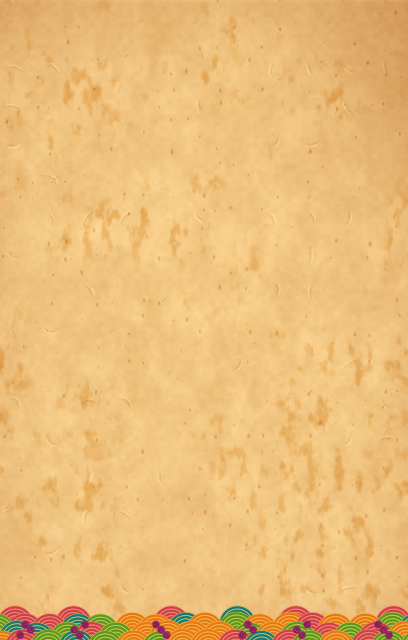
This texture is drawn by a Shadertoy shader. Its source:

```glsl
// Aged parchment with a border of overlapping striped wave fans along its foot.
// Layered value noise stains the sheet; hashed cells scatter flecks and creases.
// Fans and spiral curls are distance shapes, painted from the back row forward.

const float TAU = 6.28318;
const float BORDER_PERIOD = 0.545;

float hash(vec2 p) {
    vec3 q = fract(p.xyx * 0.1031);
    q += dot(q, q.yzx + 33.33);
    return fract((q.x + q.y) * q.z);
}

float noise(vec2 p) {
    vec2 i = floor(p), f = fract(p);
    f = f * f * (3.0 - 2.0 * f);
    return mix(mix(hash(i), hash(i + vec2(1, 0)), f.x),
               mix(hash(i + vec2(0, 1)), hash(i + vec2(1, 1)), f.x), f.y);
}

float fbm(vec2 p) {
    float sum = 0.0, weight = 0.5;
    for (int i = 0; i < 4; i++) {
        sum += weight * noise(p);
        p = mat2(0.96, 0.28, -0.28, 0.96) * p * 2.03 + 17.3;
        weight *= 0.5;
    }
    return sum / 0.9375;
}

// Sparse elongated marks, at most one per grid cell
float flecks(vec2 p, float density, float chance) {
    vec2 cell = floor(p * density), q = fract(p * density);
    vec2 centre = 0.3 + 0.4 * vec2(hash(cell + 3.1), hash(cell + 8.7));
    float size = mix(0.08, 0.22, hash(cell + 5.9));
    float d = length((q - centre) * vec2(1.5, 0.9));
    return (1.0 - smoothstep(size * 0.3, size, d)) * step(hash(cell), chance);
}

// Short curved folds: a lit ridge beside its shadow
float creases(vec2 p, float density, float chance) {
    vec2 cell = floor(p * density), q = fract(p * density) - 0.5;
    float angle = TAU * hash(cell + 12.4);
    vec2 axis = vec2(cos(angle), sin(angle));
    q = vec2(dot(q, axis), dot(q, vec2(-axis.y, axis.x)));
    float d = q.y - 1.4 * q.x * q.x + 0.08;
    float ridge = exp(-d * d * 1800.0) - exp(-pow(d - 0.05, 2.0) * 1400.0);
    return ridge * (1.0 - smoothstep(0.08, 0.26, abs(q.x))) * step(hash(cell + 2.2), chance);
}

vec3 parchment(vec2 p, float height) {
    vec2 uv = vec2(p.x, p.y / height);
    float broad = fbm(p * vec2(5.0, 6.0) + 4.0);
    float mottle = fbm(p * vec2(24.0, 15.0));
    float grain = fbm(p * 75.0);
    vec3 col = vec3(0.938, 0.765, 0.500);
    col += vec3(0.04, 0.06, 0.07) * (broad - 0.5);
    col += vec3(0.07, 0.10, 0.11) * (mottle - 0.5);
    col += vec3(0.05, 0.06, 0.07) * (grain - 0.5);

    // Warm light in the middle, browner rim and upper corners
    float glow = exp(-dot((uv - vec2(0.54, 0.62)) * vec2(2.1, 1.9), (uv - vec2(0.54, 0.62)) * vec2(2.1, 1.9)));
    col += vec3(0.018, 0.025, 0.022) * glow;
    float side = min(p.x, 1.0 - p.x), top = height - p.y;
    float rim = 0.35 * exp(-side / 0.06) + 0.75 * exp(-top / 0.10) + 0.2 * exp(-p.y / 0.16);
    float corner = exp(-pow(length((uv - vec2(1.0, 0.91)) * vec2(4.0, 5.0)), 2.0));
    corner += 0.45 * exp(-length((uv - vec2(0.0, 1.0)) * vec2(5.0, 9.0)));
    col -= vec3(0.065, 0.095, 0.085) * (rim + corner) * (0.65 + 0.7 * mottle);

    // Ochre blotches, flecks and folds
    float blotch = smoothstep(0.53, 0.78, fbm(p * vec2(42.0, 24.0) + 31.0));
    blotch *= smoothstep(0.38, 0.65, broad);
    col -= vec3(0.05, 0.11, 0.16) * blotch;
    col -= vec3(0.07, 0.13, 0.15) * flecks(p + 0.01 * mottle, 27.0, 0.16);
    col -= vec3(0.05, 0.09, 0.11) * flecks(p + 0.02 * grain, 58.0, 0.10);
    col += 0.055 * creases(p + 0.02 * mottle, 11.0, 0.22);
    return col + vec3(0.03, 0.05, 0.06) * exp(-top / 0.004);
}

// Disc with concentric light bands; tone picks its colour pair
void paintFan(inout vec3 col, vec2 q, float radius, float tone, float px) {
    vec3 dark = vec3(0.91, 0.47, 0.09), light = vec3(0.96, 0.76, 0.28);
    if (tone < 0.30) { dark = vec3(0.82, 0.25, 0.28); light = vec3(0.94, 0.60, 0.49); }
    else if (tone > 0.88) { dark = vec3(0.10, 0.47, 0.47); light = vec3(0.82, 0.80, 0.36); }
    else if (tone > 0.64) { dark = vec3(0.37, 0.59, 0.14); light = vec3(0.80, 0.83, 0.28); }
    float d = length(q), rings = 5.5, aa = px * rings / radius;
    float band = abs(fract(d / radius * rings) - 0.5);
    vec3 ink = mix(dark, light, 0.8 * (1.0 - smoothstep(0.17 - 0.5 * aa, 0.17 + 0.5 * aa, band)));
    col = mix(col, ink, 1.0 - smoothstep(radius - px, radius + px, d));
}

void paintCurl(inout vec3 col, vec2 q, float radius, float px) {
    float d = length(q), turn = atan(q.y, q.x) / TAU;
    float line = abs(fract(d / radius * 1.7 - turn) - 0.5) * radius / 1.7;
    float disc = 1.0 - smoothstep(radius - px, radius + px, d);
    float stroke = 1.0 - smoothstep(0.0014, 0.0014 + 1.5 * px, line);
    col = mix(col, mix(vec3(0.93, 0.66, 0.22), vec3(0.55, 0.10, 0.38), stroke), disc);
}

void mainImage(out vec4 fragColor, in vec2 fragCoord) {
    vec2 p = fragCoord / iResolution.x;
    float px = 1.0 / iResolution.x, radius = 0.045, spacing = 0.064;
    vec3 col = parchment(p, iResolution.y / iResolution.x);

    // Sparse crests, then three dense rows in front
    vec3 crests = vec3(0.037, 0.180, 0.420), curls = vec3(0.062, 0.195, 0.395);
    for (int k = 0; k < 6; k++) {
        float x = crests[k % 3] + BORDER_PERIOD * float(k / 3);
        paintFan(col, p - vec2(x, 0.084 - radius), radius, k == 3 ? 0.95 : 0.1, px);
    }
    for (int row = 1; row < 4; row++) {
        float shift = 0.5 * float(row % 2), y = 0.084 - 0.0205 * float(row) - radius;
        for (int k = -1; k <= 1; k++) {
            vec2 cell = vec2(floor(p.x / spacing - shift) + float(k), float(row) * 7.0) + 40.0;
            float x = (cell.x - 39.5 + shift) * spacing + 0.02 * (hash(cell) - 0.5);
            paintFan(col, p - vec2(x, y + 0.006 * hash(cell + 9.0)), radius, hash(cell + 21.0), px);
        }
    }

    // Clusters of spiral foam
    for (int k = 0; k < 18; k++) {
        float group = float(k / 3), member = float(k % 3);
        float x = curls[(k / 3) % 3] + BORDER_PERIOD * floor(group / 3.0);
        vec2 centre = vec2(x + 0.013 * (member - 1.0), 0.012 + 0.013 * mod(member * 2.0 + group, 3.0));
        paintCurl(col, p - centre, 0.0095, px);
    }
    fragColor = vec4(clamp(col, 0.0, 1.0), 1.0);
}
```
